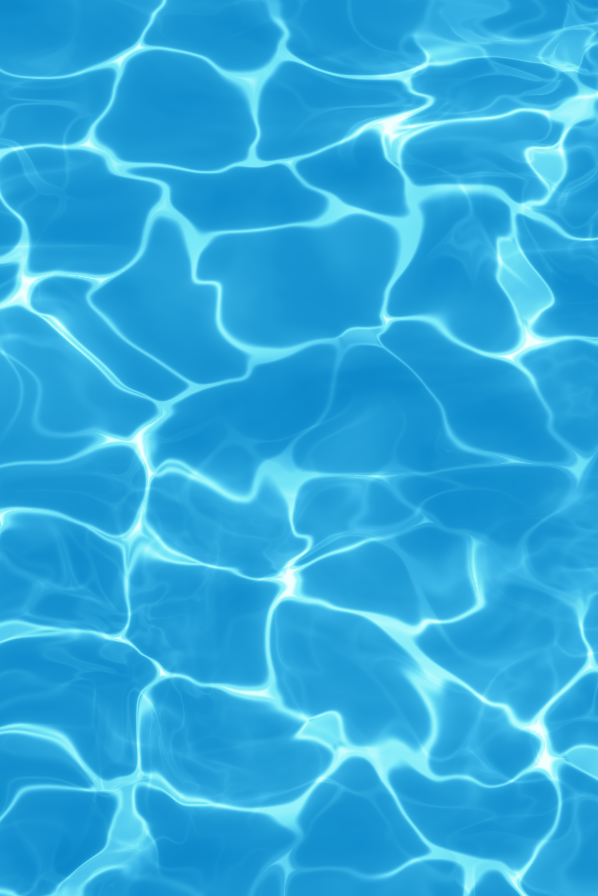
Write a Shadertoy shader that draws this texture.

```glsl
// Sunlit pool water: a bright net of light lines over soft blue water.
// The net is a warped Voronoi diagram whose edges swell into pale ribbons;
// a fainter net, a fine ripple net and ridged noise add depth.

#define CELLS vec2(4.2, 5.0)   // cells per canvas width, across and up
#define TILT 0.09              // cells shrink towards the top
#define ROUNDING 16.0          // lower is rounder cell corners
#define LINE_WIDTH 0.024       // in cells
#define GLOW_WIDTH 0.09        // in cells
#define RIBBON_WIDTH 0.14      // in cells
#define BASE_LEVEL 0.45        // water tone on the colour ramp
#define BASE_CONTRAST 2.4
#define VEIL 0.95              // strength of soft streaks

const vec3 WATER_RAMP[6] = vec3[6](
    vec3(0.06, 0.55, 0.80), vec3(0.13, 0.62, 0.84), vec3(0.22, 0.70, 0.90),
    vec3(0.33, 0.80, 0.94), vec3(0.47, 0.91, 0.97), vec3(0.70, 0.98, 0.99));

float hash(vec2 p) {
    return fract(sin(dot(p, vec2(127.1, 311.7))) * 43758.5453);
}

vec2 hash2(vec2 p) {
    return vec2(hash(p), hash(p + 57.3));
}

float noise(vec2 p) {
    vec2 i = floor(p), f = fract(p);
    f = f * f * f * (f * (f * 6.0 - 15.0) + 10.0);
    vec2 e = vec2(0.0, 1.0);
    return mix(mix(hash(i), hash(i + e.yx), f.x),
               mix(hash(i + e.xy), hash(i + e.yy), f.x), f.y);
}

float fbm(vec2 p) {
    float sum = 0.0, amp = 0.53;
    for (int i = 0; i < 4; i++) {
        sum += amp * noise(p);
        p = mat2(1.6, 1.2, -1.2, 1.6) * p + 7.7;
        amp *= 0.5;
    }
    return sum;
}

vec2 warp(vec2 q, float freq, float amount) {
    vec2 s = q * freq;
    return q + amount * (vec2(noise(s + 3.1), noise(s + 41.7)) - 0.5);
}

// Smoothed distance to the nearest cell edge; below zero at the junctions
float edgeDistance(vec2 q) {
    vec2 cell = floor(q), f = fract(q), nearest = vec2(0.0);
    float best = 8.0;
    for (int y = -1; y <= 1; y++)
    for (int x = -1; x <= 1; x++) {
        vec2 o = vec2(x, y);
        vec2 r = o + 0.06 + 0.88 * hash2(cell + o) - f;
        if (dot(r, r) < best) { best = dot(r, r); nearest = r; }
    }
    float sum = 1e-9;
    for (int y = -2; y <= 2; y++)
    for (int x = -2; x <= 2; x++) {
        vec2 o = vec2(x, y);
        vec2 r = o + 0.06 + 0.88 * hash2(cell + o) - f;
        vec2 across = r - nearest;
        if (dot(across, across) > 1e-4)
            sum += exp(-ROUNDING * dot(0.5 * (nearest + r), normalize(across)));
    }
    return -log(sum) / ROUNDING;
}

// Light of one net: glow, ribbon fill, bright rims and sparkling junctions
float lightNet(vec2 q, float lineWidth, float ribbonWidth) {
    float d = edgeDistance(q);
    float junction = smoothstep(0.1, 0.95, -d * ROUNDING / 0.69);
    d = max(d, 0.0);
    float ribbon = ribbonWidth * smoothstep(0.62, 0.92, noise(q * 1.6 + 19.0));
    float strength = mix(0.35, 1.0, smoothstep(0.25, 0.55, noise(q * 0.9 + 5.0)));
    float rim = (d - ribbon) / lineWidth;
    float light = 1.25 * exp(-max(d - ribbon, 0.0) / GLOW_WIDTH);
    light += 2.4 * exp(-rim * rim) * (1.0 - 0.4 * smoothstep(0.0, 0.06, ribbon));
    light += 1.6 * (1.0 - smoothstep(-0.02, 0.02, d - ribbon))
                 * smoothstep(0.01, 0.05, ribbon);
    float sparkle = junction * smoothstep(0.4, 0.65, noise(q * 1.3 + 31.0));
    return strength * light + 1.7 * sparkle;
}

void mainImage(out vec4 fragColor, in vec2 fragCoord) {
    vec2 uv = fragCoord / iResolution.xy;
    vec2 p = fragCoord / iResolution.x;
    vec2 q = vec2(p.x, p.y + TILT * p.y * p.y) * CELLS;

    // Choppy water at the top right and, weaker, at the lower left
    float choppy = max(smoothstep(1.15, 1.5, 0.6 * uv.x + uv.y),
        0.6 * (1.0 - smoothstep(0.1, 0.42, length(uv - vec2(0.15, 0.16)))));

    // Water body and soft streaks
    vec2 bent = warp(q, 0.8, 1.2);
    float tone = BASE_LEVEL + BASE_CONTRAST * (fbm(bent * vec2(0.8, 1.1)) - 0.5);
    float ridge = 1.0 - abs(2.0 * fbm(bent * 1.3 + 13.0) - 1.0);
    tone += VEIL * pow(ridge, 6.0) * smoothstep(0.3, 0.7, noise(q * 0.7 + 23.0));

    // Nets of light, from broad to fine
    vec2 wavy = warp(warp(q, 1.3, 0.6), 3.5, 0.16 + 0.12 * choppy);
    tone += lightNet(wavy, LINE_WIDTH, RIBBON_WIDTH);
    float faint = smoothstep(0.35, 0.75, noise(q * 0.8 + 61.0));
    tone += 0.3 * faint * lightNet(warp(wavy * 1.5 + 17.0, 1.2, 0.7), 0.035, 0.12);
    tone += 0.35 * choppy * lightNet(warp(wavy * 2.3 + 37.0, 1.7, 0.7), 0.06, 0.15);

    // Colour ramp, deepening below it and whitening above it
    vec3 colour = WATER_RAMP[0] + vec3(0.04, 0.05, 0.04) * clamp(tone, -0.8, 0.0);
    for (int i = 1; i < 6; i++)
        colour = mix(colour, WATER_RAMP[i], clamp(tone - float(i - 1), 0.0, 1.0));
    colour = mix(colour, vec3(1.0), 0.8 * clamp(tone - 5.0, 0.0, 1.0));
    fragColor = vec4(colour, 1.0);
}
```
